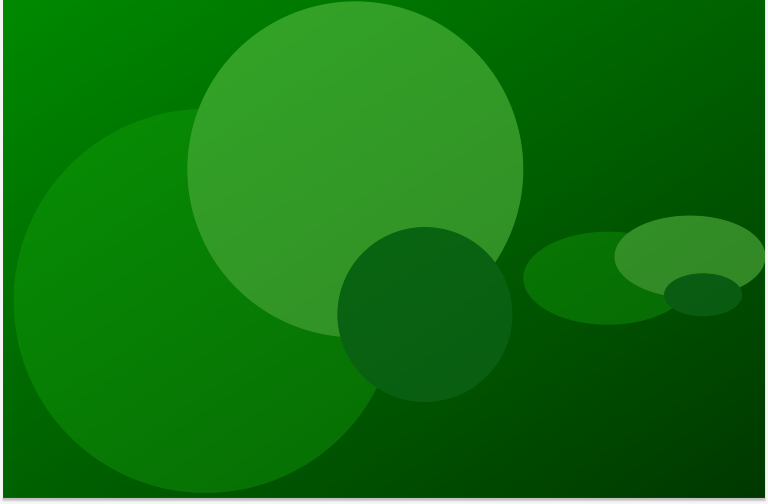
A Shadertoy shader for this background:

```glsl
// Dark green gradient panel with two clusters of overlapping tinted discs and a thin shadowed rim.

const vec2 CANVAS = vec2(1.5238, 1.0);
const vec2 PANEL_MIN = vec2(0.006, 0.012);
const vec2 PANEL_MAX = vec2(1.518, 1.0);

const vec3 GREEN_LIT = vec3(0.0, 0.54, 0.0);
const vec3 GREEN_DEEP = vec3(0.0, 0.22, 0.0);
const vec3 LEAF = vec3(0.08, 0.66, 0.04);
const vec3 LIME = vec3(0.44, 0.83, 0.33);
const vec3 PINE = vec3(0.06, 0.40, 0.11);
const vec3 PAPER = vec3(0.96);
const vec3 SHADOW = vec3(0.76, 0.75, 0.76);

// Approximate signed distance to an axis-aligned ellipse.
float ellipseDistance(vec2 p, vec2 center, vec2 radii) {
    vec2 q = (p - center) / radii;
    float k = length(q);
    return k * (k - 1.0) / max(length(q / radii), 1e-4);
}

float coverage(float dist, float pixel) {
    return 1.0 - smoothstep(-0.6 * pixel, 0.6 * pixel, dist);
}

// Diagonal gradient from the upper left to the lower right corner.
vec3 panelGradient(vec2 p) {
    vec2 t = (p - PANEL_MIN) / (PANEL_MAX - PANEL_MIN);
    return mix(GREEN_LIT, GREEN_DEEP, clamp(0.5 * (t.x + 1.0 - t.y), 0.0, 1.0));
}

// Each disc tints the bare gradient, hiding the discs below it.
vec3 paintDisc(vec3 below, vec3 base, vec2 p, vec2 center, vec2 radii,
               vec3 tint, float opacity, float pixel) {
    float mask = coverage(ellipseDistance(p, center, radii), pixel);
    return mix(below, mix(base, tint, opacity), mask);
}

// Pale surround with a soft shadow under the panel.
vec3 surround(vec2 p) {
    float drop = max(PANEL_MIN.y - p.y, 0.0);
    float side = max(PANEL_MIN.x - p.x, p.x - PANEL_MAX.x);
    float shade = (1.0 - smoothstep(0.002, 0.009, drop)) * step(p.y, PANEL_MIN.y);
    shade *= 1.0 - smoothstep(-0.002, 0.004, side);
    return mix(PAPER, SHADOW, shade);
}

void mainImage(out vec4 fragColor, in vec2 fragCoord) {
    vec2 p = fragCoord / iResolution.xy * CANVAS;
    float pixel = 1.0 / iResolution.y;
    vec3 base = panelGradient(p);
    vec3 color = base;

    // Large circles
    color = paintDisc(color, base, p, vec2(0.408, 0.403), vec2(0.381), LEAF, 0.35, pixel);
    color = paintDisc(color, base, p, vec2(0.705, 0.664), vec2(0.3333), LIME, 0.45, pixel);
    color = paintDisc(color, base, p, vec2(0.843, 0.376), vec2(0.1736), PINE, 0.60, pixel);

    // Small flattened cluster
    color = paintDisc(color, base, p, vec2(1.206, 0.448), vec2(0.1677, 0.0923), LEAF, 0.35, pixel);
    color = paintDisc(color, base, p, vec2(1.369, 0.491), vec2(0.1498, 0.0813), LIME, 0.45, pixel);
    color = paintDisc(color, base, p, vec2(1.395, 0.415), vec2(0.0774, 0.0427), PINE, 0.60, pixel);

    // Panel rim; the top edge runs off the canvas
    float rim = max(max(PANEL_MIN.x - p.x, p.x - PANEL_MAX.x), PANEL_MIN.y - p.y);
    color = mix(surround(p), color, coverage(rim, pixel));
    fragColor = vec4(color, 1.0);
}
```
